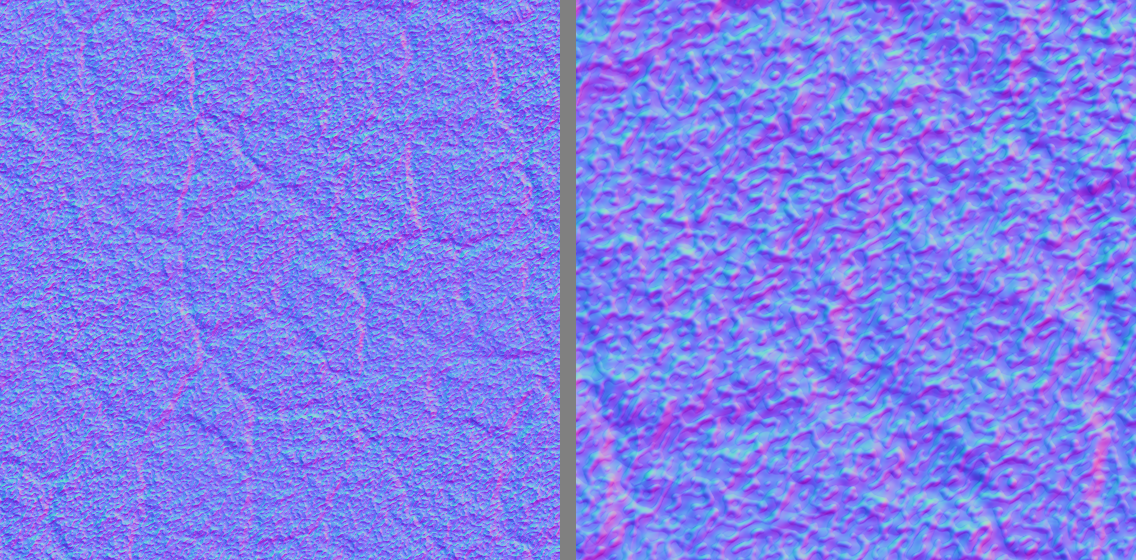
Left: the whole. Right: its middle third, enlarged.
Write a WebGL 2 fragment shader that draws this texture map.

```glsl
#version 300 es
precision highp float;
// Tangent-space normal map of rough, weathered stone with worn joints.

#define GRAIN_SCALE 18.0    // cells across the canvas in the coarsest octave
#define GRAIN_SLOPE 0.072   // steepness of the coarsest octave
#define GRAIN_GAIN 1.7      // steepness growth per octave
#define GRAIN_OCTAVES 4
#define GRAIN_CREASE 0.5    // share of sharp folds
#define GRAIN_RELIEF vec2(0.88, 1.15) // emphasis of sideways and upward slopes
#define STONE_COUNT vec2(6.4, 5.0)
#define JOINT_WIDTH 0.22    // in stone units
#define JOINT_DEPTH 0.0045
#define JOINT_WARP 0.06
#define BLUE_LEVEL 0.97
#define STEP 0.001          // distance for slope differences

uniform vec2 u_resolution;
out vec4 fragColor;

float hash(vec2 p) {
    return fract(sin(dot(p, vec2(127.1, 311.7))) * 43758.5453);
}

vec2 hash2(vec2 p) {
    return vec2(hash(p), hash(p + vec2(37.2, 91.4)));
}

// Slope of a random direction at one lattice corner
float corner(vec2 id, vec2 offset) {
    float angle = 6.2832 * hash(id);
    return dot(vec2(cos(angle), sin(angle)), offset);
}

// Gradient noise, about -0.7 to 0.7
float noise(vec2 p) {
    vec2 i = floor(p), f = fract(p);
    vec2 w = f * f * f * (f * (f * 6.0 - 15.0) + 10.0);
    vec2 r = vec2(1, 0), u = vec2(0, 1);
    float low = mix(corner(i, f), corner(i + r, f - r), w.x);
    float high = mix(corner(i + u, f - u), corner(i + 1.0, f - 1.0), w.x);
    return mix(low, high, w.y);
}

vec2 noise2(vec2 p) {
    return vec2(noise(p), noise(p + vec2(19.7, 53.1)));
}

// Grain: creased bumps, slightly stretched along a rising diagonal
float grainHeight(vec2 p) {
    vec2 along = vec2(0.8, 0.6), across = vec2(-0.6, 0.8);
    vec2 q = vec2(0.87 * dot(p, along), 1.16 * dot(p, across)) * GRAIN_SCALE;
    float frequency = GRAIN_SCALE, slope = GRAIN_SLOPE, height = 0.0;
    for (int i = 0; i < GRAIN_OCTAVES; i++) {
        q = mat2(0.8, 0.6, -0.6, 0.8) * q + 7.3;
        float bump = noise(q);
        height += slope / frequency * (0.87 * bump + GRAIN_CREASE * abs(bump));
        q *= 2.1;
        frequency *= 2.1;
        slope *= GRAIN_GAIN;
    }
    return height;
}

// Difference of the two nearest cell distances: zero on the cell borders
float borderDistance(vec2 p) {
    vec2 cell = floor(p);
    float nearest = 9.0, second = 9.0;
    for (int y = -1; y <= 1; y++) {
        for (int x = -1; x <= 1; x++) {
            vec2 id = cell + vec2(x, y);
            float d = length(id + 0.1 + 0.8 * hash2(id) - p);
            second = min(second, max(nearest, d));
            nearest = min(nearest, d);
        }
    }
    return second - nearest;
}

// Joints: broad grooves between stones and faint, finer cracks
float jointHeight(vec2 p) {
    vec2 q = p + JOINT_WARP * noise2(p * 6.0) + 0.016 * noise2(p * 25.0);
    q += 0.005 * noise2(p * 80.0);
    q *= STONE_COUNT;
    float broad = 1.0 - smoothstep(0.0, JOINT_WIDTH, borderDistance(q));
    float fine = 1.0 - smoothstep(0.0, JOINT_WIDTH, borderDistance(q * 1.7 + 11.0));
    float wear = smoothstep(-0.3, 0.3, noise(p * 4.0 + 3.0));
    return -JOINT_DEPTH * (broad * mix(0.5, 1.0, wear) + 0.3 * fine * (1.0 - wear));
}

void main() {
    vec2 p = gl_FragCoord.xy / u_resolution.y;
    vec2 right = p + vec2(STEP, 0.0), up = p + vec2(0.0, STEP);

    vec2 grain = (grainHeight(p) - vec2(grainHeight(right), grainHeight(up))) / STEP;
    vec2 joint = (jointHeight(p) - vec2(jointHeight(right), jointHeight(up))) / STEP;

    // Patches of smoother and rougher stone
    grain *= GRAIN_RELIEF * (1.0 + 0.35 * noise(p * 4.0 + 40.0));

    // Walls that face down and right are steeper than the opposite ones
    float facing = dot(joint, vec2(0.6, -0.8));
    joint *= mix(0.55, 1.15, smoothstep(-0.2, 0.2, facing));

    vec3 normal = normalize(vec3(grain + joint, 1.0));
    vec3 color = 0.5 + 0.5 * normal;
    fragColor = vec4(color * vec3(1.0, 1.0, BLUE_LEVEL), 1.0);
}
```
